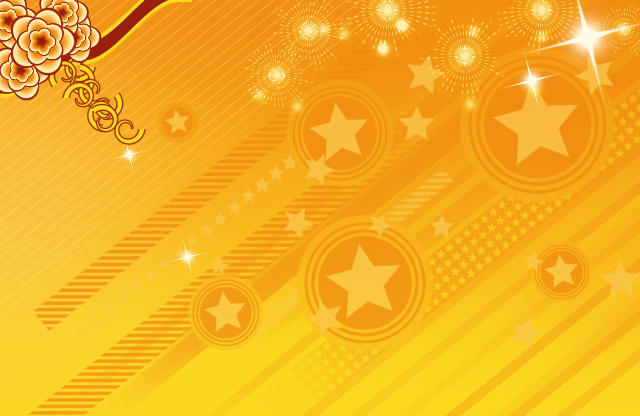
Reproduce this background procedurally as a Shadertoy shader.

```glsl
// A golden backdrop: diagonal bands, star medallions, fireworks and a floral corner.
// Lengths are canvas heights; bands use coordinates turned to the diagonal.
const float TAU = 6.28318;
const vec3 YELLOW = vec3(.98, .85, .12), AMBER = vec3(.97, .7, .1), ORANGE = vec3(.94, .54, .06);
const vec3 SAND = vec3(.98, .78, .3), CREAM = vec3(1, .94, .68), RED = vec3(.6, .12, .06);

float hash(vec2 p) {
  vec3 q = fract(p.xyx * .1031);
  q += dot(q, q.yzx + 33.33);
  return fract((q.x + q.y) * q.z);
}
float fill(float d, float aa) { return smoothstep(aa, -aa, d); }
float band(float x, float lo, float hi, float aa) { return fill(max(lo - x, x - hi), aa); }
vec2 turn(vec2 p, float a) { return mat2(cos(a), -sin(a), sin(a), cos(a)) * p; }
float slats(float x, float pitch, float width, float aa) {
  return fill((abs(fract(x / pitch) - .5) - width * .5) * pitch, aa);
}
float star(vec2 p, float r, float aa) {
  float a = abs(mod(atan(p.x, p.y) + TAU * .1, TAU * .2) - TAU * .1);
  vec2 tip = vec2(0, r), edge = r * vec2(.282, .388) - tip;
  return fill(dot(length(p) * vec2(sin(a), cos(a)) - tip, normalize(vec2(-edge.y, edge.x))), aa);
}
float firework(vec2 p, float r, float seed) {
  float a = (atan(p.y, p.x) / TAU + .5) * 44., d = length(p) / r;
  float reach = .6 + .4 * hash(vec2(floor(a), seed));
  float ray = smoothstep(.3, .05, abs(fract(a) - .5)) * smoothstep(reach, reach - .2, d);
  return ray * (.45 + .4 * sin(d * 45.)) + 1.2 * exp(-d * d * 22.);
}
float sparkle(vec2 p, float r) {
  vec2 q = abs(turn(p, .25)) / r, arm = max(1. - q, 0.);
  vec2 rays = arm * (1. - smoothstep(vec2(0), .05 * arm + .001, q.yx));
  return 1.3 * (rays.x + rays.y) + 1.2 * exp(-dot(q, q) * 22.);
}
vec3 background(vec2 p) {
  float h = p.y + .12 * (p.x - .77), d = length(p - vec2(0, .48));
  vec3 c = mix(YELLOW, AMBER, smoothstep(.08, .52, h));
  c = mix(c, ORANGE, .9 * smoothstep(.42, .95, h));
  return mix(c, SAND, .7 * exp(-d * d * 7.));
}
vec3 diagonals(vec3 c, vec2 p, float aa) {
  vec2 q = turn(p, .681);
  float s = q.x, t = q.y, lane = floor(t / .024), k = s / .043;
  vec3 shade = mix(c, ORANGE, .65), light = mix(c, YELLOW, .6);
  // Random stripes, then fine lines
  float tone = hash(vec2(lane, 7)) - .5, start = .1 + .6 * hash(vec2(lane, 3));
  float fade = smoothstep(.02, -.12, t) * smoothstep(start, start + .3, s);
  c = mix(c, tone > 0. ? shade : light, fade * abs(tone) * 1.1);
  c = mix(c, CREAM, .28 * slats(t, .022, .12, aa) * smoothstep(.15, .2, t));
  // Solid and slatted bands
  float bars = slats(p.y, .0155, .55, aa);
  c = mix(c, shade, .85 * band(t, -.185, -.135, aa) * smoothstep(.15, .6, s));
  c = mix(c, ORANGE, .75 * bars * band(t, .085, .145, aa) * band(s, .22, 1.25, aa));
  c = mix(c, ORANGE, .7 * bars * band(t, -.125, -.04, aa) * smoothstep(1.3, 1., s));
  c = mix(c, SAND, .65 * bars * band(t, -.245, -.205, aa) * band(s, .55, 1.2, aa));
  // A row of growing stars and a lattice of small ones
  vec2 cell = turn(vec2((fract(k) - .5) * .043, t - .035), -.681);
  c = mix(c, SAND, .7 * star(cell, .009 + .0006 * floor(k), aa) * band(s, .25, 1.05, aa));
  cell = turn((fract(q / .027) - .5) * .027, -.681);
  float lattice = band(t, -.459, -.351, aa) * smoothstep(.5, .9, s);
  return mix(c, mix(shade, light, star(cell, .012, aa)), .7 * lattice);
}
vec3 medallion(vec3 c, vec2 p, float r, vec3 ground, float aa) {
  float d = length(p) / r, soft = aa / r;
  c = mix(c, mix(ground, AMBER, .45), .85 * fill(d - 1., soft));
  float rings = band(d, .85, .89, soft) + band(d, .74, .79, soft) + fill(d - .69, soft);
  c = mix(c, mix(ground, ORANGE, .8), .9 * rings);
  return mix(c, mix(ground, SAND, .75), star(turn(p, .15), r * .58, aa));
}
vec3 flower(vec3 c, vec2 p, float r, float aa) {
  for (float i = 0.; i < 3.; i++) {
    float a = atan(p.y, p.x) + i * .65;
    float f = length(p) / (r * (1. - .29 * i) * (.74 + .26 * abs(cos(a * 2.5))));
    vec3 petal = mix(RED, mix(ORANGE, CREAM, smoothstep(.6, .95, f)), smoothstep(.2, .65, f));
    c = mix(c, mix(petal, RED, smoothstep(.95, 1., f)), fill(f - 1.05, aa / r));
  }
  return c;
}
vec3 floralCorner(vec3 c, vec2 p, float aa) {
  // Ribbon, trailing curls, blooms
  float y = p.y - .79 - .08 * smoothstep(0., .2, p.x) - .15 * smoothstep(.2, .43, p.x);
  c = mix(c, mix(YELLOW, RED, band(y, -.015, .024, aa)), step(p.x, .46) * band(y, -.025, .035, aa));
  for (float f = 0.; f < 1.01; f += .125) {
    vec2 q = p - mix(vec2(.16, .84), vec2(.28, .69), f) - vec2(.025 * cos(f * 19.), 0);
    float w = fract(atan(q.y, q.x) / TAU + f * 3.), d = abs(length(q) - mix(.012, .036, w)) - .006 * w;
    c = mix(c, mix(RED, YELLOW, fill(d, aa)), fill(d - .003, aa));
  }
  const vec3 blooms[] = vec3[](vec3(.05, .83, .07), vec3(.18, .91, .06), vec3(.02, .95, .07), vec3(.15, .97, .06), vec3(.1, .9, .08));
  for (int i = 0; i < 5; i++) c = flower(c, p - blooms[i].xy, blooms[i].z, aa);
  return c;
}
void mainImage(out vec4 fragColor, in vec2 fragCoord) {
  vec2 p = fragCoord / iResolution.xy * vec2(1.536, 1);
  float aa = .8 / iResolution.y, glow = 0., white = 0.;
  vec3 ground = background(p), c = diagonals(ground, p, aa);
  // Centre and radius of each part
  const vec3 medals[] = vec3[](vec3(.816, .68, .128), vec3(1.29, .7, .186), vec3(.876, .32, .163),
    vec3(.542, .248, .09), vec3(.426, .706, .054), vec3(1.348, .346, .074));
  const vec3 stars[] = vec3[](vec3(1.02, .82, .05), vec3(1, .7, .045), vec3(.764, .592, .04), vec3(.714, .464, .04),
    vec3(.91, .46, .03), vec3(.782, .236, .045), vec3(.526, .36, .023), vec3(1.06, .454, .03),
    vec3(1.43, .82, .05), vec3(1.49, .324, .05), vec3(1.28, .37, .025), vec3(1.26, .2, .04));
  const vec3 bursts[] = vec3[](vec3(.93, .976, .13), vec3(1.116, .866, .12), vec3(1.3, .976, .12),
    vec3(.74, .926, .11), vec3(.664, .82, .1), vec3(1.496, .93, .08));
  const vec3 glints[] = vec3[](vec3(1.41, .91, .19), vec3(1.276, .806, .09), vec3(.31, .628, .055), vec3(.45, .382, .06));
  for (int i = 0; i < 6; i++) {
    c = medallion(c, p - medals[i].xy, medals[i].z, ground, aa);
    glow += .8 * firework(p - bursts[i].xy, bursts[i].z, float(i));
  }
  for (int i = 0; i < 12; i++) {
    vec2 q = turn(p - stars[i].xy, hash(vec2(i, 5)) - .5);
    c = mix(c, mix(ground, SAND, .85), .9 * star(q, stars[i].z, aa));
    // Scattered lights
    q = p - vec2(.62 + .92 * hash(vec2(i, 11)), 1. - .28 * hash(vec2(i, 23)));
    glow += .8 * exp(-dot(q, q) * 5e3);
  }
  for (int i = 0; i < 4; i++) white += sparkle(p - glints[i].xy, glints[i].z);
  glow = clamp(glow, 0., 1.);
  c = mix(c, mix(YELLOW, CREAM, glow), glow);
  c = mix(c, vec3(1, .98, .9), min(white, 1.));
  fragColor = vec4(floralCorner(c, p, aa), 1);
}
```
